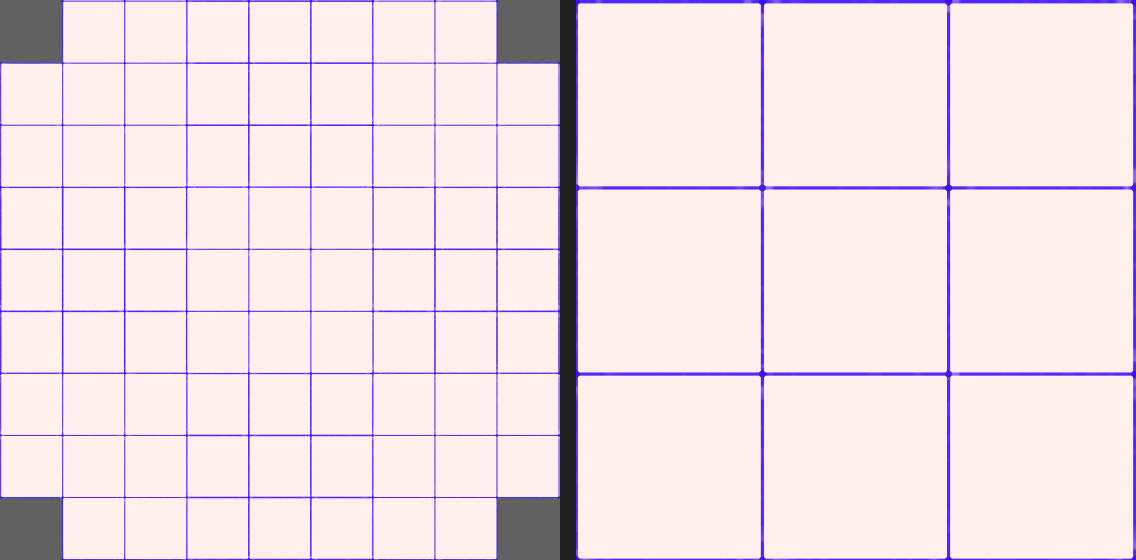
Left: the whole. Right: its middle third, enlarged.
Reproduce this pattern procedurally as a WebGL 1 fragment shader.

```glsl
precision highp float;
// A nine by nine grid of pale cells ruled in violet, with the four corner cells grey.
// Box-filtered rules grow bolder in alternate three by three blocks; small dots mark
// the crossings, and wrapping noise wears the ink a little, mostly near those dots.

uniform vec2 u_resolution;

const float CELLS = 9.0;
const float BLOCK = 3.0;
const float GRAINS = 24.0;                     // wear grains per cell
const vec2 GRID_ORIGIN = vec2(0.0011, 0.0008);
const float GRID_SPAN = 0.9972;
const vec3 PAPER = vec3(1.0, 0.94, 0.935);
const vec3 CORNER = vec3(0.38);
const vec3 INK = vec3(0.31, 0.15, 1.0);
const vec3 DOT_INK = vec3(0.22, 0.06, 0.88);

float hash(vec2 p) {
  vec3 q = fract(p.xyx * vec3(0.1031, 0.1030, 0.0973));
  q += dot(q, q.yzx + 33.33);
  return fract((q.x + q.y) * q.z);
}

// Value noise that repeats after a whole number of lattice steps.
float wrappedNoise(vec2 p, float period) {
  vec2 i = floor(p);
  vec2 f = smoothstep(0.0, 1.0, p - i);
  vec2 a = mod(i, period);
  vec2 b = mod(i + 1.0, period);
  return mix(mix(hash(a), hash(vec2(b.x, a.y)), f.x),
             mix(hash(vec2(a.x, b.y)), hash(b), f.x), f.y);
}

// Share of a pixel covered by a straight rule, exact even below one pixel.
vec2 ruleCoverage(vec2 dist, float halfWidth, float pixel) {
  return clamp((halfWidth - dist) / pixel + 0.5, 0.0, 1.0)
       - clamp((-halfWidth - dist) / pixel + 0.5, 0.0, 1.0);
}

// One where both coordinates of the cell lie on the outer ring.
float isCorner(vec2 cell) {
  float reach = (CELLS - 1.0) * 0.5;
  vec2 ring = step(reach - 0.5, abs(cell - reach));
  return ring.x * ring.y;
}

// Half the rule width, bolder in every second block.
float ruleHalfWidth(vec2 cell) {
  vec2 block = floor(cell / BLOCK);
  return mix(0.00095, 0.0014, mod(block.x + block.y, 2.0));
}

void main() {
  vec2 uv = gl_FragCoord.xy / u_resolution;
  float pixel = 1.0 / min(u_resolution.x, u_resolution.y);

  // Grid coordinates, and canvas distance to the nearest rule on each axis
  vec2 grid = (uv - GRID_ORIGIN) / GRID_SPAN * CELLS;
  vec2 cell = clamp(floor(grid), 0.0, CELLS - 1.0);
  vec2 nearest = floor(grid + 0.5);
  vec2 dist = abs(grid - nearest) * GRID_SPAN / CELLS;

  // Corner cells have no rule on the outer frame
  float corner = isCorner(cell);
  vec2 onFrame = step(CELLS * 0.5 - 0.5, abs(nearest - CELLS * 0.5));
  vec2 shown = 1.0 - corner * onFrame;

  // Rules, worn more strongly close to a crossing
  vec2 rules = ruleCoverage(dist, ruleHalfWidth(cell), pixel) * shown;
  float crossing = 1.0 - smoothstep(0.003, 0.022, length(dist));
  float grain = wrappedNoise(grid * GRAINS, CELLS * GRAINS);
  float wear = smoothstep(0.45, 0.9, grain) * mix(0.06, 0.35, crossing);
  float ink = max(rules.x, rules.y) * (1.0 - wear);

  // Dots on the crossings
  float dotMask = clamp((0.0021 - length(dist)) / pixel + 0.5, 0.0, 1.0);
  dotMask *= max(shown.x, shown.y);

  vec3 color = mix(PAPER, CORNER, corner);
  color = mix(color, INK, ink);
  color = mix(color, DOT_INK, dotMask * 0.85);
  gl_FragColor = vec4(color, 1.0);
}
```
